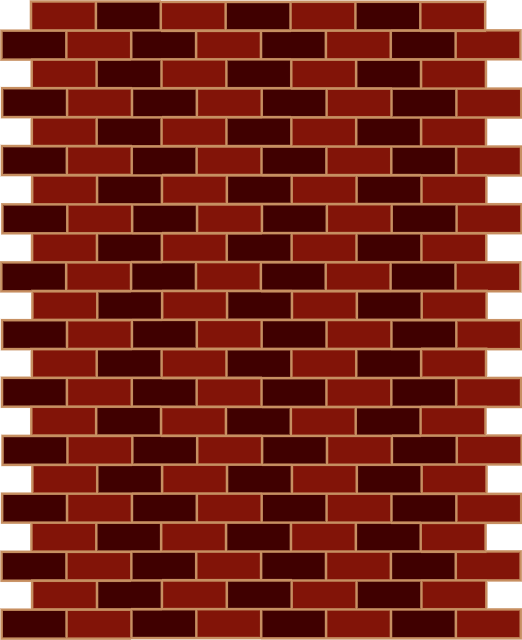
Write a Shadertoy shader that draws this pattern.

```glsl
// Running-bond brick wall with toothed sides, two brick reds and tan mortar lines

float hash(vec2 p) {
    vec3 q = fract(p.xyx * vec3(0.1031, 0.1030, 0.0973));
    q += dot(q, q.yzx + 33.33);
    return fract((q.x + q.y) * q.z);
}

// Signed distance to a square-cornered box
float boxDistance(vec2 p, vec2 halfSize) {
    vec2 d = abs(p) - halfSize;
    return max(d.x, d.y);
}

float coverage(float distance, float pixel) {
    return clamp(0.5 - distance / (1.1 * pixel), 0.0, 1.0);
}

void mainImage(out vec4 fragColor, in vec2 fragCoord) {
    // One unit is the height of a brick course; x is measured from the middle
    float pixel = 22.114 / iResolution.y;
    vec2 p = (fragCoord - vec2(0.5 * iResolution.x, 0.0)) * pixel - vec2(0.0, 0.057);

    const float brickWidth = 2.242;
    vec3 color = vec3(1.0);
    float mortar = 0.0;

    // Neighbouring courses share their outlines
    for (int k = -1; k <= 1; k++) {
        float row = floor(p.y) + float(k);
        if (row < 0.0 || row > 21.0) continue;

        // Courses alternate between eight and seven bricks, each slightly shifted
        float odd = mod(row, 2.0);
        float count = 8.0 - odd;
        float shift = mix(0.017, -0.076, odd) + 0.05 * (hash(vec2(row, 7.0)) - 0.5);
        float x = p.x - shift + 0.5 * count * brickWidth;
        float column = clamp(floor(x / brickWidth), 0.0, count - 1.0);

        // Bricks are laid in pairs that sit a little unevenly
        float lift = 0.02 * (hash(vec2(floor(column / 2.0), row + 31.0)) - 0.5);
        vec2 local = vec2(x - (column + 0.5) * brickWidth, p.y - row - 0.5 - lift);
        float d = boxDistance(local, vec2(0.5 * brickWidth, 0.5));

        vec3 brick = mix(vec3(0.25, 0.0, 0.0), vec3(0.51, 0.08, 0.03), mod(column + row, 2.0));
        color = mix(color, brick, coverage(d, pixel));
        mortar = max(mortar, coverage(abs(d) - 0.043, pixel));
    }

    fragColor = vec4(mix(color, vec3(0.78, 0.56, 0.38), mortar), 1.0);
}
```
